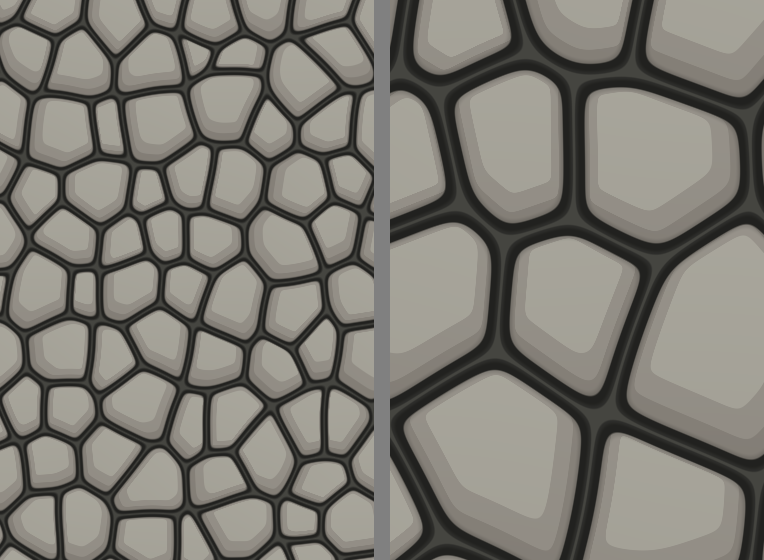
Left, the full canvas; right, a detail of the centre.
Reproduce this texture procedurally as a Shadertoy shader.

```glsl
// Cartoon cobblestone wall: rounded faceted stones with dark outlines and grey grout.

vec3 hash3(vec2 p) {
    vec3 q = fract(p.xyx * vec3(0.1031, 0.1030, 0.0973));
    q += dot(q, q.yxz + 33.33);
    return fract((q.xxy + q.yzz) * q.zyx);
}

// Stone site in xy, power-diagram weight in z; a few stones are small fillers.
vec3 stoneSite(vec2 cell) {
    vec3 h = hash3(cell + 57.0);
    float stagger = 0.5 * mod(cell.y, 2.0);
    vec2 site = cell + vec2(stagger, 0.0) + 0.5 + 0.66 * (h.xy - 0.5);
    float weight = h.z < 0.2 ? -0.13 : 0.14 * h.z;
    return vec3(site, weight);
}

float powerDistance(vec2 p, vec3 site) {
    vec2 d = p - site.xy;
    return dot(d, d) - site.z;
}

void mainImage(out vec4 fragColor, in vec2 fragCoord) {
    vec2 p = fragCoord / iResolution.x * vec2(6.9, 6.4) + vec2(3.0, 8.0);
    p += 0.025 * sin(p.yx * 3.7 + vec2(0.0, 1.9));
    float aa = 6.0 / iResolution.x;

    // Find the stone that owns this point.
    vec2 base = floor(p), ownerCell = base;
    vec3 owner = vec3(0.0);
    float nearest = 1e5;
    for (int y = -2; y <= 2; y++)
    for (int x = -2; x <= 2; x++) {
        vec2 cell = base + vec2(x, y);
        vec3 site = stoneSite(cell);
        float d = powerDistance(p, site);
        if (d < nearest) {
            nearest = d;
            owner = site;
            ownerCell = cell;
        }
    }

    // Accumulate smooth minima of edge distances, with deeper facets on the shaded side.
    const float gap = 0.066;
    float tilt = hash3(ownerCell + 11.0).x - 0.5;
    vec2 shade = normalize(vec2(-0.3 + 0.9 * tilt, -1.0));
    float edgeSum = 0.0, rimSum = 0.0, topSum = 0.0;
    for (int y = -2; y <= 2; y++)
    for (int x = -2; x <= 2; x++) {
        if (x == 0 && y == 0) continue;
        vec3 other = stoneSite(ownerCell + vec2(x, y));
        vec2 toOther = other.xy - owner.xy;
        float span = max(length(toOther), 0.05);
        float d = (powerDistance(p, other) - nearest) / (2.0 * span);
        float reach = (span * span + owner.z - other.z) / (2.0 * span);
        float depth = (d - gap) / max(reach - gap, 0.1);
        float facing = dot(toOther / span, shade);
        edgeSum += exp(-d / 0.042);
        rimSum += exp(-(depth - 0.10 - 0.10 * facing) / 0.05);
        topSum += exp(-(depth - 0.27 - 0.20 * facing) / 0.045);
    }
    float edge = -0.042 * log(edgeSum);
    float rim = -0.05 * log(rimSum);
    float top = -0.045 * log(topSum);

    // Flat tones: dark rim, middle facet, light top facet.
    vec2 local = p - owner.xy;
    vec3 stone = vec3(0.525, 0.505, 0.475);
    stone = mix(stone, vec3(0.580, 0.562, 0.530), smoothstep(-aa, aa, rim));
    stone = mix(stone, vec3(0.648, 0.638, 0.598), smoothstep(-aa, aa, top));
    stone += 0.018 * clamp(dot(local, -shade), -1.0, 1.0);
    stone *= mix(0.86, 1.0, smoothstep(gap, gap + 0.03, edge));

    // Grout, then outline, then stone.
    vec3 outline = mix(vec3(0.175, 0.175, 0.165), vec3(0.13, 0.13, 0.12),
                       smoothstep(0.012, 0.036, edge));
    vec3 color = mix(vec3(0.27, 0.27, 0.25), outline,
                     smoothstep(0.008 - aa, 0.008 + aa, edge));
    color = mix(color, stone, smoothstep(gap - aa, gap + aa, edge));
    fragColor = vec4(color, 1.0);
}
```
